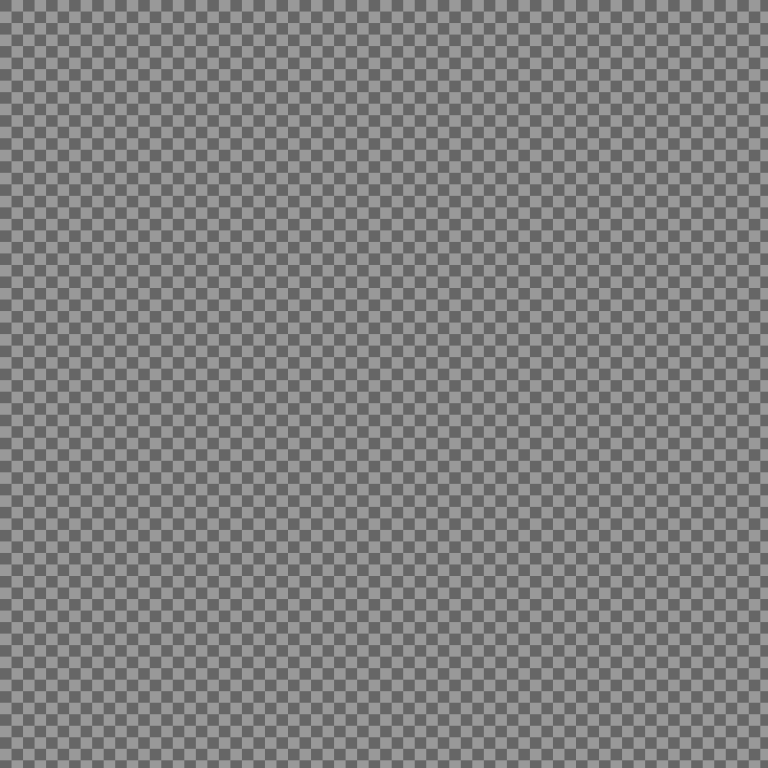
Give the GLSL for this pattern, as a Shadertoy shader.

```glsl
// Fine two-tone grey checkerboard, its cells counted from the top left corner.

// Square wave: -1 in even cells, +1 in odd ones, with edges softened over one pixel.
vec2 squareWave(vec2 p, float pixel) {
    vec2 edgeDistance = 0.5 - abs(mod(p - 0.5, 2.0) - 1.0);
    return clamp(2.0 * edgeDistance / pixel, -1.0, 1.0);
}

void mainImage(out vec4 fragColor, in vec2 fragCoord) {
    // Cell units: each square spans 0.015 of the canvas height
    float pixel = 1.0 / (0.015 * iResolution.y);
    vec2 cell = vec2(fragCoord.x, iResolution.y - fragCoord.y) * pixel;

    // The product of both waves alternates the squares: even cells are dark
    vec2 wave = squareWave(cell, pixel);
    float grey = mix(0.6, 0.4, 0.5 + 0.5 * wave.x * wave.y);

    fragColor = vec4(vec3(grey), 1.0);
}
```
